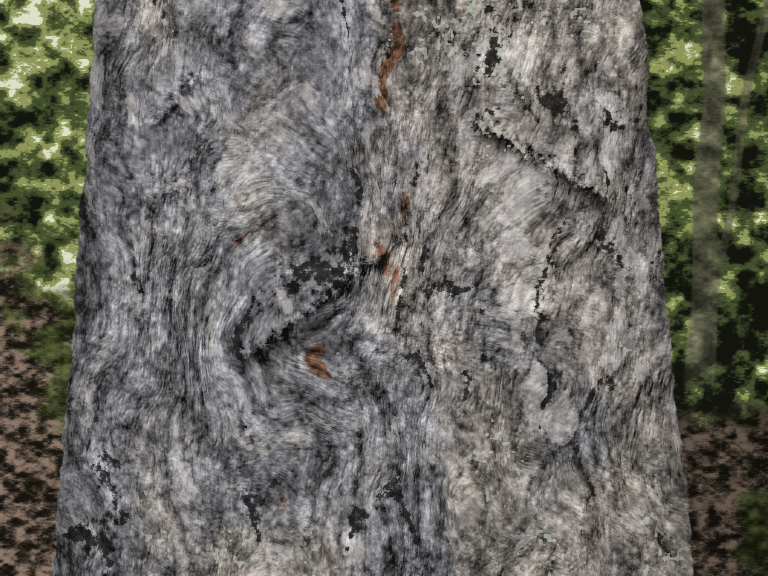
Give the GLSL for this texture, as a Shadertoy shader.

```glsl
// A broad, furrowed tree trunk standing in front of sunlit woodland.
// Bark is creased noise stretched along a slanting grain and lit as relief;
// cracks, ledges, resin seams and lichen are layered over it.

#define BARK_TONE 0.435
#define CREASE_DEPTH 0.72
#define RELIEF 0.62
#define GRAIN vec2(21.0, 8.5)
#define GRAIN_BEND 0.13
#define FLAKE_BEND 0.028
#define GRIT 0.55
#define CRACK_WIDTH 0.075
#define LICHEN_COVER 0.63
#define LEAF_SCALE 34.0

float hash(vec2 p) {
    return fract(sin(dot(p, vec2(127.1, 311.7))) * 43758.5453);
}

float noise(vec2 p) {
    vec2 i = floor(p), f = fract(p);
    f = f * f * (3.0 - 2.0 * f);
    return mix(mix(hash(i), hash(i + vec2(1, 0)), f.x),
               mix(hash(i + vec2(0, 1)), hash(i + vec2(1, 1)), f.x), f.y);
}

float fbm(vec2 p) {
    float sum = 0.0, amp = 0.433;
    for (int i = 0; i < 5; i++) {
        sum += amp * noise(p);
        p = p * vec2(1.9, 2.15) + 13.7;
        amp *= 0.6;
    }
    return sum;
}

// Plates with sharp creases; finer octaves break the long grain into flakes
float barkHeight(vec2 g) {
    float sum = 0.0, amp = 0.36;
    g *= GRAIN;
    for (int i = 0; i < 5; i++) {
        sum += amp * abs(2.0 * noise(g) - 1.0);
        g = mat2(1.87, 0.25, -0.35, 2.1) * g + 13.7;
        amp *= 0.72;
    }
    return sum;
}

float bell(float x, float width) {
    x /= width;
    return exp(-x * x);
}

// Lit lip above the line a-b, deep shadow below it
float ledge(vec2 p, vec2 a, vec2 b) {
    vec2 ab = b - a;
    float t = dot(p - a, ab) / dot(ab, ab);
    float d = dot(p - a, vec2(-ab.y, ab.x)) / length(ab);
    float span = smoothstep(-0.05, 0.1, t) * (1.0 - smoothstep(0.85, 1.05, t));
    return span * (0.10 * bell(d - 0.022, 0.02) - 0.30 * bell(d + 0.008, 0.011));
}

// Bends the plane so that its y axis follows the wood grain
vec2 grainCoords(vec2 p) {
    vec2 bend = vec2(noise(p * vec2(5.0, 4.0)), noise(p * vec2(4.0, 3.0) + 17.0)) - 0.5;
    vec2 curl = vec2(noise(p * vec2(19.0, 15.0) + 3.0), noise(p * vec2(17.0, 14.0) + 37.0)) - 0.5;
    vec2 g = p + GRAIN_BEND * bend + FLAKE_BEND * curl;
    vec2 center = vec2(0.55, 0.49), r = g - center;
    vec2 slanted = center + vec2(dot(r, vec2(0.61, -0.79)), dot(r, vec2(0.79, 0.61)));
    return mix(g, slanted, bell(length(r * vec2(0.8, 1.0)), 0.14));
}

vec3 barkColor(vec2 p) {
    vec2 g = grainCoords(p);
    float h = barkHeight(g);
    float slope = h - barkHeight(grainCoords(p + vec2(-0.0020, 0.0028)));
    float fine = fbm(p * vec2(105.0, 85.0));
    float broad = fbm(p * vec2(7.0, 4.0) + 41.0);

    // Relief and ledges
    float tone = BARK_TONE + CREASE_DEPTH * (h - 0.37) + RELIEF * slope;
    tone += GRIT * (fine - 0.5) + 0.16 * (broad - 0.5);
    vec2 rough = p + 0.06 * (vec2(h, fine) - vec2(0.37, 0.5));
    tone += ledge(rough, vec2(0.42, 0.37), vec2(0.70, 0.59));
    tone += ledge(rough, vec2(0.82, 0.79), vec2(1.06, 0.65));
    tone += ledge(rough, vec2(0.26, 0.78), vec2(0.36, 0.88));

    // Ragged cracks that open and close along the grain
    float vein = abs(noise(g * vec2(15.0, 4.5) + 5.0) - 0.5);
    float closed = max(0.60 - fbm(g * vec2(13.0, 9.0) + 70.0), 0.0);
    float gap = vein + 0.9 * closed + 0.22 * (fine - 0.5) + 0.12 * (h - 0.37);
    float crack = 1.0 - smoothstep(CRACK_WIDTH * 0.3, CRACK_WIDTH, gap);
    tone = mix(tone, 0.12 + 0.25 * (fine - 0.4), 0.85 * crack);
    tone = clamp(tone, 0.05, 0.85);

    // Cool greys to the left, warmer ones to the right
    float warm = smoothstep(0.35, 0.65, 0.35 + 0.25 * p.x + 0.8 * (broad - 0.5));
    vec3 col = tone * mix(vec3(0.99, 0.99, 1.02), vec3(1.05, 1.0, 0.95), warm);

    // Pale lichen plates in upright bands
    float bands = 0.13 * bell(p.x - 0.92 + 0.10 * (p.y - 0.4), 0.05)
                + 0.12 * bell(p.x - 1.10 + 0.14 * (p.y - 0.5), 0.04)
                + 0.09 * bell(p.x - 0.17, 0.03)
                + 0.09 * bell(length(p - vec2(0.51, 0.49)), 0.05);
    float plate = fbm(g * vec2(26.0, 15.0) + 90.0) + bands;
    float lichen = smoothstep(LICHEN_COVER, LICHEN_COVER + 0.06, plate) * (1.0 - crack);
    col = mix(col, vec3(0.69, 0.67, 0.66) * (0.55 + 0.9 * tone), 0.75 * lichen);
    float speck = smoothstep(0.74, 0.84, noise(p * 130.0) + 0.15 * (fine - 0.5));
    col = mix(col, vec3(0.73, 0.76, 0.70), 0.65 * speck * smoothstep(0.58, 0.68, broad + bands));

    // Rusty inner wood showing through broken seams
    float seamX = mix(0.53, 0.68, smoothstep(0.37, 0.50, p.y)) - 0.22 * max(0.3 - p.y, 0.0);
    float seam = bell(p.x - seamX + 0.05 * (noise(p * vec2(3.0, 14.0)) - 0.5), 0.024);
    seam *= 1.0 - 0.8 * bell(p.y - 0.44, 0.04);
    seam = max(seam, 0.75 * bell(p.x - 0.415, 0.012) * bell(p.y - 0.61, 0.08));
    float splinter = fbm(g * vec2(42.0, 16.0) + 30.0) - 0.5;
    float rust = smoothstep(0.58, 0.76, 0.56 * seam + 1.4 * splinter + 0.11);
    vec3 rustColor = mix(vec3(0.11, 0.07, 0.05), vec3(0.58, 0.39, 0.29), smoothstep(0.15, 0.70, tone));
    return mix(col, rustColor, 0.85 * rust);
}

vec3 woodland(vec2 p) {
    bool left = p.x < 0.6;
    float leaf = fbm(p * LEAF_SCALE);
    float clump = fbm(p * 9.0 + 50.0);
    float light = (left ? 0.46 : 0.31) + 1.7 * (leaf - 0.5) + 0.8 * (clump - 0.5) + 0.15 * (p.y - 0.6);
    vec3 col = mix(vec3(0.07, 0.08, 0.05), vec3(0.27, 0.32, 0.18), smoothstep(0.12, 0.45, light));
    col = mix(col, vec3(0.56, 0.59, 0.35), smoothstep(0.48, 0.66, light));
    col = mix(col, vec3(0.86, 0.88, 0.78), smoothstep(0.74, 0.88, light));

    // Slim stems in the shade on the right
    float sway = 0.03 * (noise(p * vec2(2.0, 6.0)) - 0.5);
    float stem = 1.0 - smoothstep(0.017, 0.024, abs(p.x - 1.205 - 0.035 * p.y + sway));
    float twig = 1.0 - smoothstep(0.005, 0.010, abs(p.x - 1.16 - 0.17 * p.y - 2.0 * sway));
    float wood = max(stem, 0.8 * twig) * smoothstep(0.3, 0.4, p.y) * float(!left);
    col = mix(col, vec3(0.33, 0.33, 0.26) * (0.1 + 1.7 * leaf), 0.9 * wood);

    // Leaf litter on the forest floor
    float litter = fbm(p * vec2(55.0, 75.0) + 8.0);
    vec3 ground = mix(vec3(0.09, 0.08, 0.06), vec3(0.55, 0.47, 0.41), smoothstep(0.30, 0.74, litter));
    ground = mix(ground, vec3(0.42, 0.50, 0.24) * litter, 0.8 * smoothstep(0.52, 0.64, clump));
    float horizon = left ? 0.55 : 0.27;
    float floorMask = 1.0 - smoothstep(-0.05, 0.05, p.y - horizon + 0.3 * (clump - 0.5));
    return mix(col, ground * (left ? 1.0 : 0.72), floorMask);
}

void mainImage(out vec4 fragColor, in vec2 fragCoord) {
    vec2 p = fragCoord / iResolution.y;

    // Trunk outline flares towards the foot
    float ragged = 0.025 * (fbm(p * vec2(3.0, 14.0)) - 0.5);
    float leftEdge = 0.095 + 0.072 * p.y + ragged;
    float rightEdge = 1.205 - 0.095 * p.y + ragged;
    float inside = min(p.x - leftEdge, rightEdge - p.x);
    float trunk = smoothstep(-0.002, 0.002, inside);
    vec3 bark = barkColor(p) * mix(0.78, 1.0, smoothstep(0.0, 0.05, inside));
    fragColor = vec4(mix(woodland(p), bark, trunk), 1.0);
}
```
